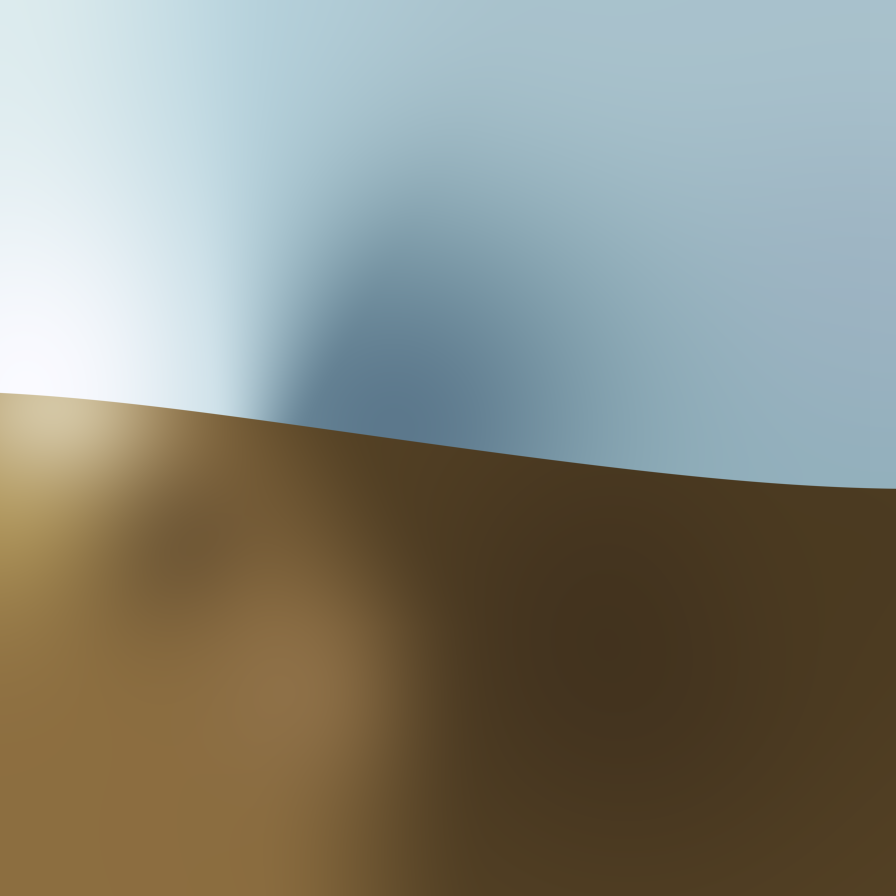
A WebGL 2 fragment shader for this background:

```glsl
#version 300 es
precision highp float;
// Soft abstract horizon: a pale blue sky over warm brown ground, split by a gentle curve.

uniform vec2 u_resolution;
out vec4 fragColor;

const float PI = 3.14159;

// Height of the dividing curve at x
float horizon(float x) {
    return 0.508 + 0.0535 * cos(PI * x) - 0.006 * sin(PI * x) - 0.005 * sin(2.0 * PI * x);
}

// Elliptical Gaussian falloff, 1 at the center
float glow(vec2 p, vec2 center, vec2 radius) {
    vec2 d = (p - center) / radius;
    return exp(-dot(d, d));
}

// Blend a soft elliptical spot of tint over a base colour
vec3 addSpot(vec3 base, vec3 tint, vec2 p, vec2 center, vec2 radius, float strength) {
    return mix(base, tint, strength * glow(p, center, radius));
}

vec3 skyColor(vec2 p, float height) {
    // Bright side with a white bloom near the horizon
    vec3 bright = mix(vec3(0.86, 0.92, 0.93), vec3(0.72, 0.83, 0.87), smoothstep(0.0, 0.33, p.x));
    bright = addSpot(bright, vec3(0.98, 0.98, 1.0), p, vec2(0.03, 0.56), vec2(0.19, 0.23), 1.0);

    // Muted side with a deep blue pool
    vec3 muted = mix(vec3(0.57, 0.69, 0.735), vec3(0.66, 0.76, 0.80), smoothstep(0.0, 0.5, height));
    muted = addSpot(muted, vec3(0.62, 0.69, 0.76), p, vec2(0.97, 0.68), vec2(0.2, 0.2), 0.5);
    muted = addSpot(muted, vec3(0.43, 0.57, 0.61), p, vec2(0.42, 0.62), vec2(0.26, 0.18), 0.35);
    muted = addSpot(muted, vec3(0.35, 0.46, 0.54), p, vec2(0.44, 0.52), vec2(0.2, 0.2), 0.95);

    // The fold is crisp at the horizon and widens upward
    float center = 0.29 + 0.2 * height;
    float spread = 0.055 + 0.32 * height;
    return mix(bright, muted, smoothstep(center - spread, center + spread, p.x));
}

vec3 groundColor(vec2 p) {
    // Lit left side fading into shade, leaning left toward the horizon
    float lean = 0.6 * max(p.y - 0.3, 0.0);
    vec3 color = mix(vec3(0.55, 0.43, 0.25), vec3(0.335, 0.26, 0.145),
                     smoothstep(0.28, 0.55, p.x + lean));

    // Dark basin, hollow and raised highlight
    color = addSpot(color, vec3(0.25, 0.19, 0.115), p, vec2(0.70, 0.29), vec2(0.26, 0.28), 0.95);
    color = addSpot(color, vec3(0.29, 0.225, 0.125), p, vec2(1.0, 0.40), vec2(0.25, 0.25), 0.8);
    color = addSpot(color, vec3(0.40, 0.31, 0.19), p, vec2(0.19, 0.40), vec2(0.13, 0.11), 0.9);
    color = addSpot(color, vec3(0.57, 0.45, 0.29), p, vec2(0.33, 0.23), vec2(0.11, 0.12), 0.8);

    // Golden light with a pale sand bloom
    color = addSpot(color, vec3(0.70, 0.60, 0.36), p, vec2(0.0, 0.46), vec2(0.13, 0.15), 0.9);
    return addSpot(color, vec3(0.84, 0.79, 0.66), p, vec2(0.06, 0.545), vec2(0.115, 0.09), 0.95);
}

void main() {
    vec2 p = gl_FragCoord.xy / u_resolution;
    float height = p.y - horizon(p.x);
    float edge = 0.75 / u_resolution.y;
    float skyMask = smoothstep(-edge, edge, height);
    vec3 color = mix(groundColor(p), skyColor(p, max(height, 0.0)), skyMask);
    fragColor = vec4(color, 1.0);
}
```
